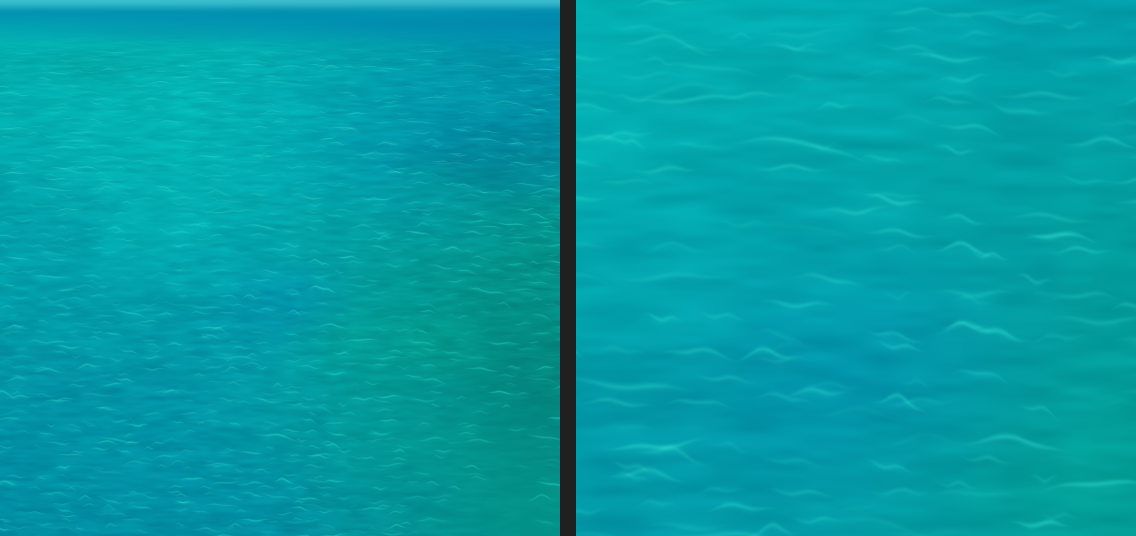
Left: the whole. Right: its middle third, enlarged.
A WebGL 2 fragment shader for this texture:

```glsl
#version 300 es
precision highp float;
// Turquoise sea seen from above, with scattered wave crests and a hazy horizon.

uniform vec2 u_resolution;
out vec4 fragColor;

const vec3 DEEP_BLUE = vec3(0.005, 0.565, 0.645);
const vec3 AQUA      = vec3(0.010, 0.690, 0.695);
const vec3 SEA_GREEN = vec3(0.010, 0.585, 0.545);
const vec3 AZURE     = vec3(0.005, 0.575, 0.660);
const vec3 HORIZON   = vec3(0.005, 0.550, 0.690);
const vec3 HAZE      = vec3(0.300, 0.800, 0.840);
const vec3 FOAM      = vec3(0.160, 0.840, 0.800);

float hash(vec2 p) {
    return fract(sin(dot(p, vec2(127.1, 311.7))) * 43758.5453);
}

float noise(vec2 p) {
    vec2 cell = floor(p), f = fract(p);
    f = f * f * (3.0 - 2.0 * f);
    float low = mix(hash(cell), hash(cell + vec2(1, 0)), f.x);
    float high = mix(hash(cell + vec2(0, 1)), hash(cell + vec2(1, 1)), f.x);
    return mix(low, high, f.y);
}

float fbm(vec2 p) {
    float sum = 0.0, amp = 0.5;
    for (int i = 0; i < 4; i++) {
        sum += amp * noise(p);
        p = p * 2.03 + 17.3;
        amp *= 0.5;
    }
    return sum / 0.9375;
}

// Soft elliptical patch, 1 at its centre
float patchMask(vec2 p, vec2 centre, vec2 radius) {
    vec2 d = (p - centre) / radius;
    return exp(-dot(d, d));
}

// Tapered gull-wing stroke: x is the line, y the glow below it
vec2 crest(vec2 d, float halfLength, float bend, float tilt, float thickness) {
    float t = d.x / halfLength;
    float taper = smoothstep(1.0, 0.15, abs(t));
    float curve = bend * (0.5 - sqrt(t * t + 0.03)) + tilt * t + 0.0012 * sin(t * 6.0 + bend * 900.0);
    float y = d.y - curve;
    float width = thickness * (0.45 + 0.55 * taper);
    float line = exp(-y * y / (width * width)) * taper;
    float glow = smoothstep(width, -width, y) * exp(min(y, 0.0) / (width * 3.5)) * taper;
    return vec2(line, glow);
}

// One layer of randomly placed crests on a jittered grid
vec2 crestLayer(vec2 p, vec2 cellSize, float seed, float density, float thickness) {
    vec2 home = floor(p / cellSize), sum = vec2(0.0);
    for (int j = -1; j <= 1; j++) {
        for (int i = -1; i <= 1; i++) {
            vec2 id = home + vec2(i, j);
            vec2 key = id + seed;
            float chance = hash(key + 3.7);
            vec2 jitter = vec2(hash(key), hash(key + 41.3));
            vec2 centre = (id + 0.15 + 0.7 * jitter) * cellSize;
            float halfLength = cellSize.x * mix(0.22, 0.55, hash(key + 9.1));
            float bend = cellSize.y * mix(-0.15, 0.40, hash(key + 23.9));
            float tilt = cellSize.y * mix(-0.24, 0.14, hash(key + 57.2));
            float strength = mix(0.3, 1.0, hash(key + 71.6)) * smoothstep(chance - 0.1, chance + 0.1, density);
            sum += strength * crest(p - centre, halfLength, bend, tilt, thickness);
        }
    }
    return min(sum, vec2(1.2));
}

// Broad water tint
vec3 waterColour(vec2 uv) {
    float drift = fbm(uv * vec2(3.0, 5.0)) - 0.5;
    vec3 left = mix(DEEP_BLUE, AQUA, smoothstep(0.05, 0.85, uv.y + 0.25 * drift));
    vec3 right = mix(SEA_GREEN, AZURE, smoothstep(0.45, 0.78, uv.y + 0.25 * drift));
    vec3 colour = mix(left, right, smoothstep(0.35, 0.95, uv.x + 0.35 * drift));
    colour += vec3(0.0, 0.07, 0.05) * drift;
    colour -= vec3(0.0, 0.055, 0.045) * patchMask(uv, vec2(0.99, 0.32), vec2(0.16, 0.15));
    colour -= vec3(0.0, 0.050, 0.030) * patchMask(uv, vec2(0.86, 0.71), vec2(0.20, 0.06));
    colour -= vec3(0.0, 0.035, 0.045) * patchMask(uv, vec2(0.16, 0.88), vec2(0.13, 0.03));
    colour += vec3(0.0, -0.035, 0.025) * patchMask(uv, vec2(0.52, 0.44), vec2(0.10, 0.07));
    return colour;
}

void main() {
    vec2 uv = gl_FragCoord.xy / u_resolution;
    vec2 p = gl_FragCoord.xy / u_resolution.y;
    float pixel = 1.0 / u_resolution.y;
    vec3 colour = waterColour(uv);

    // Rows draw closer together toward the horizon
    vec2 q = vec2(p.x, p.y + 0.22 * pow(p.y, 5.0));
    q.y += 0.006 * (noise(p * vec2(9.0, 14.0)) - 0.5);
    float calm = smoothstep(0.55, 1.0, uv.x) * smoothstep(0.45, 0.10, uv.y);
    float open = 1.0 - smoothstep(0.87, 0.95, uv.y);

    // Fine flat ripples
    float ripple = 0.6 * noise(q * vec2(24.0, 105.0)) + 0.4 * noise(q * vec2(50.0, 210.0) + 8.0) - 0.5;
    colour += vec3(0.015, 0.095, 0.085) * ripple * mix(0.25, 1.0, open) * (1.0 - 0.6 * calm);

    // Crests, from small flecks to long strokes
    float cluster = noise(p * vec2(8.0, 17.0) + 5.0);
    float density = (0.35 + 0.45 * cluster) * (1.0 - 0.75 * calm);
    float thin = max(0.0015, 0.65 * pixel);
    vec2 foam = 0.55 * crestLayer(q, vec2(0.052, 0.017), 11.0, density, thin);
    foam += 0.75 * crestLayer(q + 0.013, vec2(0.078, 0.026), 83.0, density, thin * 1.15);
    foam += 0.75 * crestLayer(q + 0.037, vec2(0.100, 0.040), 157.0, 0.42, thin * 1.25);
    foam *= open;
    colour = mix(colour, FOAM, clamp(0.62 * foam.x + 0.16 * foam.y, 0.0, 0.85));

    // Blue band and pale rim at the horizon
    float band = smoothstep(0.90, 0.965, uv.y + 0.03 * (uv.x - 0.5));
    vec3 far = HORIZON + vec3(0.0, 0.05, 0.03) * (noise(uv * vec2(4.0, 45.0)) - 0.5);
    colour = mix(colour, far, 0.85 * band);
    colour = mix(colour, HAZE, 0.75 * smoothstep(0.975, 1.0, uv.y));

    fragColor = vec4(clamp(colour, 0.0, 1.0), 1.0);
}
```
